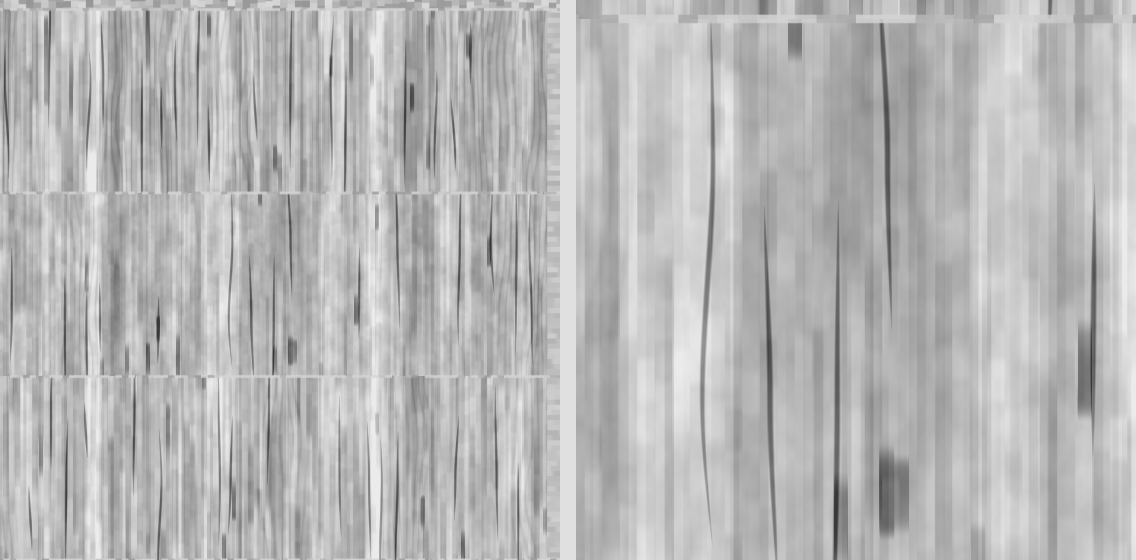
Left, the full canvas; right, a detail of the centre.
A Shadertoy shader for this texture:

```glsl
// Grey weathered wood: three rows of narrow vertical fibres, split by dashed seams.
// Staggered strips of random tone share a column profile; wavy grain, dark streaks
// and tapering cracks vary per row, with pale blocky margins at the right and top.

const float ROW_HEIGHT = 0.3277;
const float RIGHT_MARGIN = 0.977;
const float BASE_TONE = 0.735;

float hash(vec2 p) {
    return fract(sin(dot(p, vec2(12.9898, 78.233))) * 43758.5453);
}

float noise(vec2 p) {
    vec2 i = floor(p), f = fract(p);
    f = f * f * (3.0 - 2.0 * f);
    return mix(mix(hash(i), hash(i + vec2(1, 0)), f.x),
               mix(hash(i + vec2(0, 1)), hash(i + vec2(1, 1)), f.x), f.y);
}

float fbm(vec2 p) {
    float sum = 0.0, gain = 0.5;
    for (int i = 0; i < 4; i++) {
        sum += gain * noise(p);
        p = p * 2.03 + 7.1;
        gain *= 0.5;
    }
    return sum;
}

// One column of random tones, shifted vertically by its own amount
float column(float id, float y, float softness, float seed) {
    y += 9.0 * hash(vec2(id, seed));
    float f = smoothstep(0.5 - softness, 0.5 + softness, fract(y));
    float j = floor(y) + seed * 13.0;
    return mix(hash(vec2(id, j)), hash(vec2(id, j + 1.0)), f);
}

// Staggered columns with antialiased sides
float strips(vec2 p, vec2 count, float softness, float seed) {
    p *= count;
    float edge = min(0.5, 0.7 * count.x / iResolution.x);
    float f = smoothstep(0.5 - edge, 0.5 + edge, fract(p.x));
    float id = floor(p.x);
    return mix(column(id, p.y, softness, seed),
               column(id + 1.0, p.y, softness, seed), f);
}

float bump(float x, float center, float width) {
    float d = (x - center) / width;
    return exp(-d * d);
}

// Broad light and dark bands running through all rows
float columnProfile(float x) {
    float light = bump(x, 0.17, 0.018) + bump(x, 0.675, 0.016) + 0.5 * bump(x, 0.272, 0.01);
    float dark = bump(x, 0.222, 0.018) + bump(x, 0.52, 0.016) + bump(x, 0.73, 0.022);
    return 0.10 * light - 0.06 * dark + 0.07 * (noise(vec2(x * 30.0, 3.0)) - 0.5);
}

// Thin bent cracks that taper towards both ends
float cracks(vec2 p, float v, float row, float count) {
    float shade = 0.0, aa = 0.8 / iResolution.x;
    for (float k = -1.0; k <= 1.0; k++) {
        vec2 id = vec2(floor(p.x * count) + k, row + 31.0);
        float x = (id.x + 0.2 + 0.6 * hash(id + 5.0)) / count;
        x += 0.012 * (noise(vec2(p.y * 7.0, id.x * 3.7)) - 0.5);
        float d = (v - 0.2 - 0.6 * hash(id + 9.0)) / (0.15 + 0.35 * hash(id + 17.0));
        float taper = max(0.0, 1.0 - d * d);
        float width = 0.0020 * taper;
        float line = 1.0 - smoothstep(width * 0.3, width + aa, abs(p.x - x));
        shade = max(shade, line * sqrt(taper) * step(0.5, hash(id)));
    }
    return shade;
}

float wood(vec2 p, float v, float row) {
    float seed = row + 2.0;
    float cloudy = bump(row, 1.0, 0.5);
    float tone = BASE_TONE + columnProfile(p.x);

    // Fibres from broad to fine
    tone += 0.10 * (strips(p, vec2(48, 0.1), 0.2, 1.0) - 0.5);
    tone += mix(0.18, 0.11, cloudy) * (strips(p, vec2(96, 7), 0.12, seed + 10.0) - 0.5);
    tone += 0.12 * (strips(p, vec2(180, 4), 0.2, seed + 20.0) - 0.5);
    tone += 0.06 * (strips(p, vec2(96, 40), 0.15, seed + 30.0) - 0.5);
    tone += mix(0.10, 0.20, cloudy) * (fbm(p * vec2(45, 28) + seed * 5.0) - 0.47);

    // Wavy grain in some of the boards
    float board = smoothstep(0.45, 0.65, noise(vec2(p.x * 14.0, seed * 4.3)));
    float wave = sin(p.x * 480.0 + 11.0 * noise(p * vec2(38, 9) + seed));
    tone -= 0.07 * board * pow(0.5 + 0.5 * wave, 3.0);

    // Dark streaks and cracks
    tone -= 0.30 * smoothstep(0.93, 1.0, strips(p, vec2(110, 9), 0.4, seed + 40.0));
    return tone - 0.36 * cracks(p, v, row, 30.0);
}

void mainImage(out vec4 fragColor, in vec2 fragCoord) {
    vec2 uv = fragCoord / iResolution.xy;
    float aa = 1.0 / iResolution.y;
    float row = floor(uv.y / ROW_HEIGHT);
    float v = fract(uv.y / ROW_HEIGHT);
    float tone = wood(uv, v, row);

    // Pale margins: stacked slivers on the right, short blocks on top
    float slivers = 0.76 + 0.12 * (strips(uv.yx, vec2(110, 40), 0.2, 50.0) - 0.5);
    float blocks = 0.72 + 0.28 * (strips(uv, vec2(75, 90), 0.15, 60.0) - 0.5);
    tone = mix(tone, slivers, smoothstep(-aa, aa, uv.x - RIGHT_MARGIN));
    tone = mix(tone, blocks, smoothstep(-aa, aa, uv.y - 3.0 * ROW_HEIGHT));

    // Broken dashes along the seams between rows
    float seamDistance = min(v, 1.0 - v) * ROW_HEIGHT;
    float dash = strips(vec2(uv.x, 0.0), vec2(85, 1), 0.2, 70.0 + floor(uv.y / ROW_HEIGHT + 0.5));
    float seam = 1.0 - smoothstep(0.0025 - aa, 0.0025 + aa, seamDistance);
    tone = mix(tone, mix(0.60, 0.83, smoothstep(0.1, 0.6, dash)), 0.85 * seam * step(0.15, dash));

    fragColor = vec4(vec3(clamp(tone, 0.22, 0.92)), 1.0);
}
```
